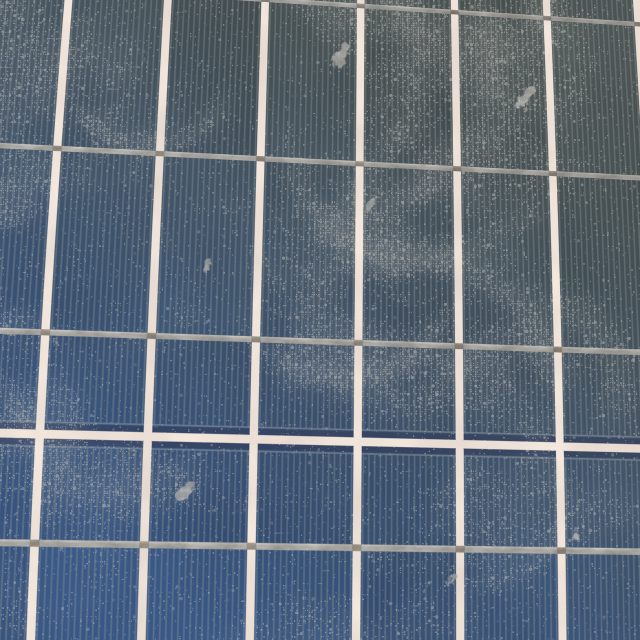
Write a Shadertoy shader that draws this texture.

```glsl
const vec3 CELL_BLUE = vec3(0.18, 0.30, 0.48);
const vec3 CELL_GREY = vec3(0.25, 0.285, 0.28);
const vec3 GAP_WHITE = vec3(0.94, 0.89, 0.85);
const vec3 BAR_GREY = vec3(0.62, 0.61, 0.59);
const vec3 DUST = vec3(0.70, 0.69, 0.67);
const float FINGERS = 18.0;    // thin conductors per column
const float GAP_PERIOD = 3.0;  // busbars between horizontal gaps

float hash(vec2 p) {
    p = fract(p * vec2(0.1031, 0.1137));
    p += dot(p, p.yx + 33.33);
    return fract((p.x + p.y) * p.x * 17.0);
}

vec2 hash2(vec2 p) {
    return vec2(hash(p + 11.3), hash(p + 47.9));
}

float band(float dist, float halfWidth, float aa) {
    return 1.0 - smoothstep(halfWidth - aa, halfWidth + aa, abs(dist));
}

// Signed distance to the nearest whole number
float nearest(float v) {
    return v - floor(v + 0.5);
}

// Smooth variation, about -1 to 1
float layeredSines(vec2 p) {
    float sum = 0.0, amp = 0.5;
    for (int i = 0; i < 5; i++) {
        sum += amp * sin(p.x + 1.4 * sin(p.y));
        p = mat2(1.1, 1.3, -1.3, 1.1) * p + vec2(1.7, 4.1);
        amp *= 0.62;
    }
    return sum;
}

// One randomly placed grain per cell, present where density is high
float specks(vec2 p, float density, float aa) {
    vec2 cell = floor(p);
    float size = 0.16 + 0.26 * hash(cell + 7.0);
    vec2 centre = 0.3 + 0.4 * hash2(cell);
    float present = smoothstep(-0.05, 0.05, density - hash(cell + 3.0));
    return present * (1.0 - smoothstep(size - aa, size + aa, length(fract(p) - centre)));
}

// Soft curved traces left by wiping
float wipeArcs(vec2 p) {
    float sum = 0.0;
    for (int i = 0; i < 16; i++) {
        vec2 id = vec2(float(i) * 5.3, 2.0);
        vec2 d = p - hash2(id) * vec2(1.1, 0.9) - vec2(-0.1, 0.15);
        float radius = 0.07 + 0.17 * hash(id + 4.0);
        float facing = cos(atan(d.y, d.x) - 6.283 * hash(id + 9.0));
        float offset = (length(d) - radius) / (0.012 + 0.022 * hash(id + 6.0));
        sum += exp(-offset * offset) * smoothstep(0.1, 0.9, facing);
    }
    return sum;
}

// Small ragged crusts of dried dirt
float crusts(vec2 p, float aa) {
    float cover = 0.0;
    float ragged = 0.006 * layeredSines(p * 170.0);
    for (int i = 0; i < 7; i++) {
        vec2 id = vec2(float(i) * 3.7, 19.0);
        vec2 d = p - 0.08 - 0.84 * hash2(id);
        float angle = 0.6 + 0.8 * hash(id + 5.0);
        d = mat2(cos(angle), -sin(angle), sin(angle), cos(angle)) * d;
        float size = 0.006 + 0.010 * hash(id + 8.0);
        float dist = length(d * vec2(0.65, 1.5)) - size + ragged;
        cover = max(cover, 1.0 - smoothstep(-aa - 0.003, aa, dist));
    }
    return cover;
}

// Canvas to panel: columns along x, busbars along y, seen obliquely
vec2 panelCoords(vec2 p) {
    float bow = p.y * (1.0 - p.y);
    float dx = p.x - mix(0.048, 0.107, p.y) + 0.022 * bow;
    float dy = p.y - mix(0.152, 0.138, p.x);
    float columnWidth = mix(0.1745, 0.1568, p.y) + 0.008 * bow - 0.01 * dx;
    float rowHeight = mix(0.355, 0.334, p.x) - 0.072 * dy;
    return vec2(dx / columnWidth, dy / rowHeight);
}

void mainImage(out vec4 fragColor, in vec2 fragCoord) {
    vec2 p = fragCoord / iResolution.xy;
    float px = 1.0 / iResolution.y;
    vec2 panel = panelCoords(p);
    float aaX = 0.8 * px / 0.163, aaY = 0.8 * px / 0.32;
    float toGap = GAP_PERIOD * nearest((panel.y - 0.5) / GAP_PERIOD);

    // Cells, with a blue to grey sheen and small tint changes
    float sheen = smoothstep(0.15, 1.25, 0.5 * p.x + 0.85 * p.y);
    vec3 color = mix(CELL_BLUE, CELL_GREY, sheen);
    color *= 0.94 + 0.12 * hash(floor(panel) + 2.0) + 0.07 * layeredSines(p * 7.0);
    float finger = band(nearest(panel.x * FINGERS), 0.15, aaX * FINGERS);
    finger *= smoothstep(0.055, 0.065, abs(toGap));
    color = mix(color, vec3(0.50, 0.55, 0.57), 0.42 * finger);
    color = mix(color, vec3(0.17, 0.21, 0.34), 0.6 * band(toGap, 0.05, aaY));
    color = mix(color, vec3(0.52, 0.57, 0.62), 0.6 * band(abs(toGap) - 0.058, 0.004, aaY));

    // Dust: haze, fine grains and coarse grains
    float patches = smoothstep(-0.25, 0.9, layeredSines(p * vec2(9.0, 11.0) + 2.0));
    float smudge = clamp(0.55 * patches + 0.45 * wipeArcs(p), 0.0, 1.0);
    smudge *= mix(0.55, 1.0, smoothstep(0.1, 0.45, p.y));
    color = mix(color, DUST, 0.06 + 0.22 * smudge);
    float grains = specks(p * 290.0, 0.06 + 0.65 * smudge, 290.0 * px * 0.6);
    grains = max(grains, specks(p * 150.0 + 31.0, 0.01 + 0.22 * smudge, 150.0 * px * 0.6));
    color = mix(color, DUST + 0.06, 0.5 * grains);

    // White gaps between the cells
    float gap = max(band(nearest(panel.x), 0.040, aaX), band(toGap, 0.021, aaY));
    vec3 gapColor = GAP_WHITE * (0.99 + 0.03 * layeredSines(p * 23.0));
    color = mix(color, gapColor, gap);

    // Worn busbars, stained where they cross the gaps
    float toBar = nearest(panel.y);
    float wear = layeredSines(p * vec2(70.0, 160.0));
    vec3 barColor = BAR_GREY * (1.0 + 0.10 * wear) + vec3(0.04) * (1.0 - 2.0 * p.x * p.y);
    barColor *= mix(vec3(1.0), vec3(0.84, 0.81, 0.78), band(nearest(panel.x), 0.045, aaX));
    barColor *= 1.0 + 0.12 * smoothstep(0.0, 0.014, toBar);
    color = mix(color, barColor, band(toBar, 0.0155, aaY));

    // Dried dirt on top
    color = mix(color, DUST + 0.08 * wear, 0.75 * crusts(p, px));
    fragColor = vec4(clamp(color, 0.0, 1.0), 1.0);
}
```
